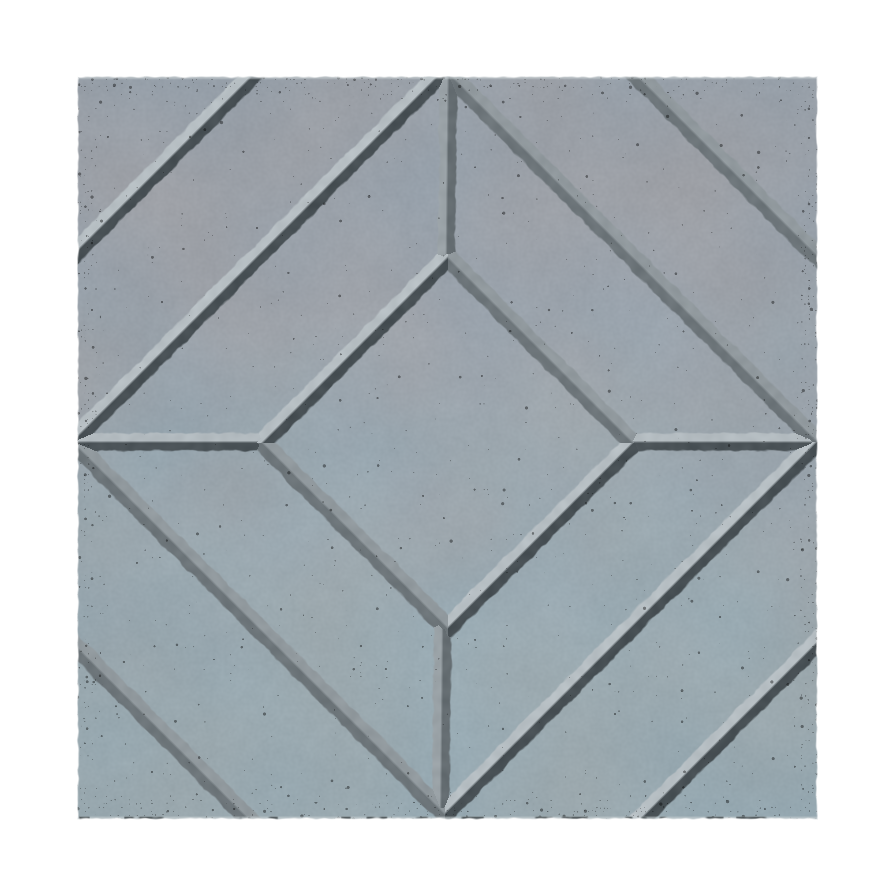
Write a three.js fragment shader that draws this texture.

```glsl
varying vec2 vUv;

const vec2 TILE_MIN = vec2(0.0872, 0.0865);
const vec2 TILE_MAX = vec2(0.9115, 0.9140);
const float RIDGE = 0.0105;
const float SOFT = 0.0013;

float hash(vec2 p) {
  vec3 q = fract(vec3(p.xyx) * 0.1031);
  q += dot(q, q.yzx + 33.33);
  return fract((q.x + q.y) * q.z);
}

float cornerSlope(vec2 cell, vec2 offset) {
  float angle = 6.2832 * hash(cell);
  return dot(vec2(cos(angle), sin(angle)), offset);
}

float gradientNoise(vec2 p) {
  vec2 i = floor(p), f = fract(p);
  vec2 u = f * f * f * (f * (f * 6.0 - 15.0) + 10.0);
  vec2 e = vec2(1.0, 0.0);
  return mix(
    mix(cornerSlope(i, f), cornerSlope(i + e, f - e), u.x),
    mix(cornerSlope(i + e.yx, f - e.yx), cornerSlope(i + 1.0, f - 1.0), u.x), u.y);
}

float fbm(vec2 p) {
  float sum = 0.0, amp = 0.5;
  for (int i = 0; i < 5; i++) {
    sum += amp * gradientNoise(p);
    p = p * 2.03 + 17.1;
    amp *= 0.55;
  }
  return sum;
}

// A ridge is vec3(facing normal, height), with height falling off from its crest
vec3 ridge(float d, vec2 normal, float halfWidth) {
  return vec3(normal * clamp(d / SOFT, -1.0, 1.0), halfWidth - abs(d));
}

vec3 diamondRidge(vec2 p, vec2 center, float radius) {
  vec2 q = p - center;
  vec2 outward = vec2(q.x < 0.0 ? -1.0 : 1.0, q.y < 0.0 ? -1.0 : 1.0) * 0.7071;
  return ridge((abs(q.x) + abs(q.y) - radius) * 0.7071, outward, RIDGE);
}

vec3 spokeRidge(float across, float along, vec2 normal, float inner, float outer) {
  vec3 r = ridge(across, normal, RIDGE * 0.93);
  float reach = abs(along) + abs(across);
  r.z = min(r.z, min(reach - inner, outer - reach));
  return r;
}

vec3 higher(vec3 a, vec3 b) {
  return a.z > b.z ? a : b;
}

float pits(vec2 p, float scale, float chance) {
  vec2 cell = floor(p * scale);
  vec2 jitter = 0.3 + 0.4 * vec2(hash(cell + 3.7), hash(cell + 9.2));
  float radius = 0.12 + 0.18 * hash(cell + 21.4);
  float dotMask = 1.0 - smoothstep(radius * 0.5, radius, length(fract(p * scale) - jitter));
  return dotMask * step(1.0 - chance, hash(cell + 51.8));
}

void main() {
  vec2 p = vUv;

  // Tile outline with a slightly chipped rim
  vec2 inset = min(p - TILE_MIN, TILE_MAX - p);
  float edge = min(inset.x, inset.y);
  float chip = 0.0016 * gradientNoise(p * 95.0);
  float tile = smoothstep(-SOFT, SOFT, edge + chip);

  // Mottled concrete, warmer above and bluer below
  vec3 slab = mix(vec3(0.600, 0.662, 0.690), vec3(0.608, 0.633, 0.664),
                  smoothstep(0.2, 0.75, p.y + 0.3 * fbm(p * 5.0)));
  slab += 0.035 * fbm(p * 9.0) + 0.020 * fbm(p * 65.0);
  slab += vec3(0.025, 0.0, -0.015) * gradientNoise(p * 7.0 + 4.0);
  slab += 0.014 * gradientNoise(p * 240.0);
  slab += 0.015 * (smoothstep(0.6, 0.1, distance(p, vec2(0.55, 0.43))) - 0.5);

  // Nested diamonds and the spokes joining them
  vec2 hub = vec2(0.4960 + 0.0103 * (p.y - 0.506), 0.5068);
  vec2 q = p - hub;
  vec3 relief = diamondRidge(p, vec2(0.4995, 0.5059), 0.2067);
  relief = higher(relief, diamondRidge(p, vec2(0.4961, 0.5072), 0.4154));
  relief = higher(relief, diamondRidge(p, vec2(0.4961, 0.4987), 0.6315));
  relief = higher(relief, spokeRidge(q.x, q.y, vec2(1.0, 0.0), 0.203, 0.418));
  relief = higher(relief, spokeRidge(q.y, q.x, vec2(0.0, 1.0), 0.203, 0.418));

  // Slanted faces lit from the upper left
  float wear = 0.0022 * gradientNoise(p * 60.0) + 0.001 * gradientNoise(p * 170.0);
  float light = 0.525 + dot(relief.xy, vec2(-0.105, 0.205));
  light += 0.035 * gradientNoise(p * 85.0) + 0.02 * fbm(p * 20.0);
  vec3 face = light + vec3(-0.028, 0.004, 0.022);
  vec3 color = mix(slab, face, smoothstep(-SOFT, SOFT, relief.z + wear));

  // Pores, denser near the rim
  float rim = 1.0 - smoothstep(0.0, 0.035, edge);
  color *= 1.0 - 0.40 * pits(p, 120.0, 0.02 + 0.12 * rim);
  color *= 1.0 - 0.28 * pits(p + 0.37, 240.0, 0.02 + 0.20 * rim);

  // Pale rim line, and dark crumbs along the bottom
  float rimLine = 1.0 - smoothstep(0.0005, 0.0035, inset.y);
  color = mix(color, vec3(0.78, 0.81, 0.82), 0.65 * rimLine);
  float crumbs = smoothstep(0.05, 0.3, gradientNoise(vec2(p.x * 75.0, 2.5)));
  float bottom = 1.0 - smoothstep(0.001, 0.003, p.y - TILE_MIN.y);
  color = mix(color, vec3(0.24, 0.27, 0.28), 0.8 * crumbs * bottom);

  gl_FragColor = vec4(mix(vec3(1.0), color, tile), 1.0);
}
```
